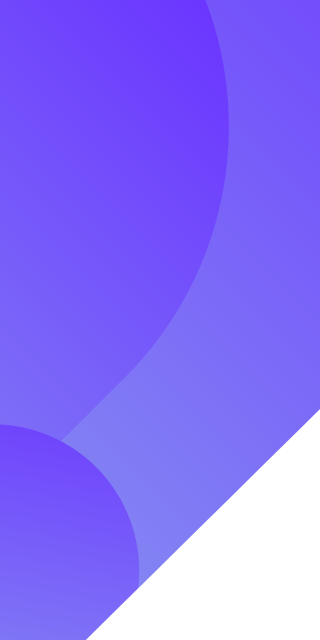
Write a WebGL 1 fragment shader that draws this background.

```glsl
precision highp float;
// Violet background with a wide slanted capsule, a low disc and a white diagonal corner.

uniform vec2 u_resolution;

// Shared violet ramp, from deep (0) to pale (1)
vec3 violet(float s) {
  return mix(vec3(0.42, 0.21, 1.0), vec3(0.515, 0.52, 0.955), clamp(s, 0.0, 1.0));
}

// Antialiased coverage of a signed distance in canvas widths
float cover(float dist) {
  return clamp(0.5 - dist * u_resolution.x, 0.0, 1.0);
}

// Distance to a capsule that starts at the origin and runs on along dir
float rayCapsule(vec2 p, vec2 dir, float radius) {
  return length(p - dir * max(dot(p, dir), 0.0)) - radius;
}

void main() {
  // The canvas spans 1 across and 2 up
  vec2 p = gl_FragCoord.xy / u_resolution.x;
  float slant = 2.0 - p.x - p.y;

  // Backdrop, paler toward the lower left
  vec3 color = violet(0.588 + 0.288 * slant);

  // Large capsule heading down and left
  float capsule = rayCapsule(p - vec2(-0.393, 1.604), vec2(-0.7071), 1.108);
  color = mix(color, violet(0.23 + 0.36 * slant), cover(capsule));

  // Disc at the lower left, paler toward its base
  float disc = length(p - vec2(-0.023, 0.216)) - 0.458;
  float discShade = 0.2 + 0.89 * (0.675 - p.y) - 0.18 * p.x;
  color = mix(color, violet(discShade), cover(disc));

  // White corner below the diagonal
  float diagonal = dot(p - vec2(0.268, 0.0), vec2(0.702, -0.712));
  color = mix(color, vec3(1.0), cover(-diagonal));

  gl_FragColor = vec4(color, 1.0);
}
```
